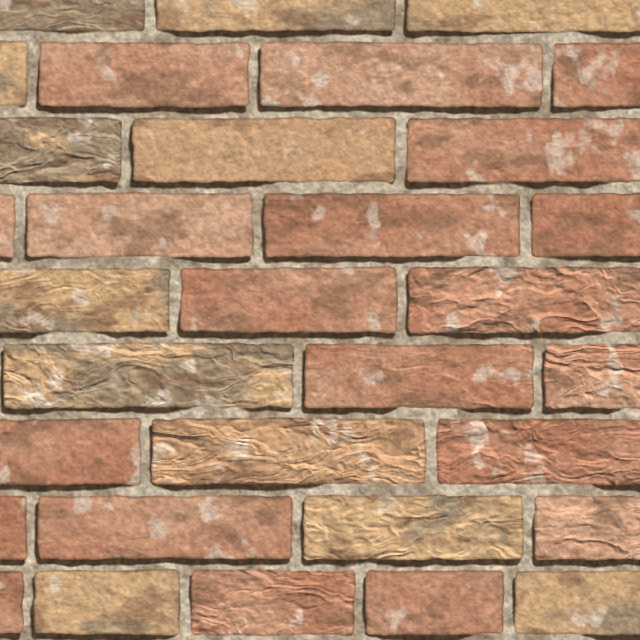
Give the GLSL for this texture, as a WebGL 1 fragment shader.

```glsl
precision highp float;
// Sunlit old brick wall: uneven courses, flaked clay faces, sandy mortar and hard shadows.
uniform vec2 u_resolution;

const float COURSES = 8.48;          // courses over the canvas height
const float BRICK_PITCH = 0.405;     // mean brick length plus joint
const float SHORT_PITCH = 0.258;     // the same in the lowest course
const float ODD_START = 0.030;       // first joint of odd courses
const float EVEN_START = 0.235;      // first joint of even courses
const float JOINT_JITTER = 0.22;     // joint shift, in brick lengths
const float JOINT_WIDTH = 0.0175;
const float CORNER = 0.007;
const float EDGE_WEAR = 0.006;
const float SHADOW_REACH = 0.0105;
const float RELIEF_STEP = 0.003;
const vec2 TO_SUN = vec2(0.42, 0.91);

const vec3 PALE_CLAY = vec3(0.81, 0.64, 0.52);
const vec3 RED_CLAY = vec3(0.71, 0.49, 0.38);
const vec3 OCHRE_CLAY = vec3(0.81, 0.67, 0.50);
const vec3 STAIN = vec3(0.53, 0.40, 0.31);
const vec3 SOOT = vec3(0.56, 0.50, 0.42);
const vec3 LIME = vec3(0.87, 0.81, 0.74);
const vec3 MORTAR = vec3(0.78, 0.72, 0.63);
const vec3 MORTAR_DARK = vec3(0.64, 0.57, 0.48);
const vec3 SHADOW = vec3(0.26, 0.20, 0.145);

float hash(vec2 p) {
  vec3 q = fract(p.xyx * 0.1031);
  q += dot(q, q.yzx + 33.33);
  return fract((q.x + q.y) * q.z);
}

float noise(vec2 p) {
  vec2 i = floor(p), f = fract(p);
  f = f * f * (3.0 - 2.0 * f);
  return mix(mix(hash(i), hash(i + vec2(1, 0)), f.x),
             mix(hash(i + vec2(0, 1)), hash(i + vec2(1, 1)), f.x), f.y);
}

float fbm(vec2 p) {
  float sum = 0.0, amp = 0.533;
  for (int i = 0; i < 4; i++) {
    sum += amp * noise(p);
    p = mat2(1.6, 1.2, -1.2, 1.6) * p + 17.3;
    amp *= 0.5;
  }
  return sum;
}

// Centre of the i-th upright joint in a course
float jointX(float course, float i) {
  float start = mod(course, 2.0) > 0.5 ? ODD_START : EVEN_START;
  float pitch = BRICK_PITCH;
  if (course < 0.5) { start = ODD_START; pitch = SHORT_PITCH; }
  return start + pitch * (i + JOINT_JITTER * (hash(vec2(i + 5.0, course * 7.0 + 3.0)) - 0.5));
}

// Signed distance to the nearest brick in x, its id in yz
vec3 brick(vec2 p) {
  p.y += 0.004 * (noise(p * vec2(4.0, 9.0)) - 0.5);
  p += EDGE_WEAR * (vec2(fbm(p * 38.0), fbm(p * 38.0 + 51.0)) - 0.5);
  float course = floor(p.y * COURSES);
  float pitch = course < 0.5 ? SHORT_PITCH : BRICK_PITCH;
  float start = course < 0.5 || mod(course, 2.0) > 0.5 ? ODD_START : EVEN_START;
  float i = floor((p.x - start) / pitch);
  if (p.x < jointX(course, i)) i -= 1.0;
  else if (p.x > jointX(course, i + 1.0)) i += 1.0;
  float left = jointX(course, i), right = jointX(course, i + 1.0);
  vec2 halfSize = 0.5 * vec2(right - left, 1.0 / COURSES) - 0.5 * JOINT_WIDTH;
  vec2 centre = vec2(0.5 * (left + right), (course + 0.5) / COURSES);
  vec2 q = abs(p - centre) - halfSize + CORNER;
  return vec3(length(max(q, 0.0)) + min(max(q.x, q.y), 0.0) - CORNER, i + 9.0, course + 4.0);
}

// Height of the face: gentle pitting, plus torn folds where rough
float relief(vec2 p, float rough) {
  vec2 warp = vec2(fbm(p * vec2(9.0, 17.0)), fbm(p * vec2(9.0, 17.0) + 31.0));
  float folds = 1.0 - abs(2.0 * fbm(p * vec2(9.0, 21.0) + 3.0 * warp) - 1.0);
  return 0.22 * fbm(p * 70.0) + rough * folds;
}

void main() {
  vec2 p = gl_FragCoord.xy / u_resolution;
  float px = 1.0 / u_resolution.y;
  vec3 b = brick(p);
  float face = 1.0 - smoothstep(-px, px, b.x);
  float speckle = noise(p * 240.0) + noise(p * 130.0 + 9.0) - 1.0;
  float cloud = fbm(p * vec2(8.0, 13.0) + b.yz * 3.7);

  // Clay: tint, flaking and stains differ from brick to brick
  float kind = hash(b.yz + 21.0);
  float rough = mix(0.10, 0.80, smoothstep(0.55, 0.75, hash(b.yz * 3.0 + 8.0)));
  vec3 clay = mix(PALE_CLAY, RED_CLAY, clamp(hash(b.yz) + 1.3 * (cloud - 0.5), 0.0, 1.0));
  clay = mix(clay, OCHRE_CLAY, 0.85 * smoothstep(0.70, 0.82, kind));
  clay = mix(clay, SOOT, 0.75 * step(0.80, kind) * smoothstep(0.48, 0.66, cloud));
  clay = mix(clay, STAIN, 0.55 * smoothstep(0.52, 0.72, fbm(p * vec2(19.0, 32.0) + 4.0)));
  clay = mix(clay, LIME, 0.6 * smoothstep(0.64, 0.76, fbm(p * 24.0 + 77.0)));
  float lit = relief(p, rough) - relief(p + RELIEF_STEP * TO_SUN, rough);
  clay *= 1.0 + clamp(2.4 * lit, -0.48, 0.24) + 0.13 * speckle;
  clay *= 1.0 - 0.22 * smoothstep(-0.005, 0.0, b.x);

  // Mortar: coarse sand
  float sand = fbm(p * 75.0) - fbm((p + 0.004 * TO_SUN) * 75.0);
  vec3 bed = mix(MORTAR_DARK, MORTAR, smoothstep(0.3, 0.6, fbm(p * 30.0 + 13.0)));
  bed *= 1.0 + 0.55 * sand + 0.16 * speckle;

  // Shadow cast on the mortar, shallow where the joint is full
  float depth = smoothstep(0.22, 0.62, noise(p * vec2(9.0, 13.0) + 40.0));
  float reach = SHADOW_REACH * depth * (0.75 + 0.5 * noise(p * 45.0));
  float caster = brick(p + reach * TO_SUN).x;
  float shade = (1.0 - smoothstep(-1.5 * px, 1.5 * px, caster)) * smoothstep(0.05, 0.3, depth);
  bed = mix(bed, SHADOW * (1.0 + 0.3 * speckle), 0.94 * shade);

  gl_FragColor = vec4(clamp(mix(bed, clay, face), 0.0, 1.0), 1.0);
}
```
